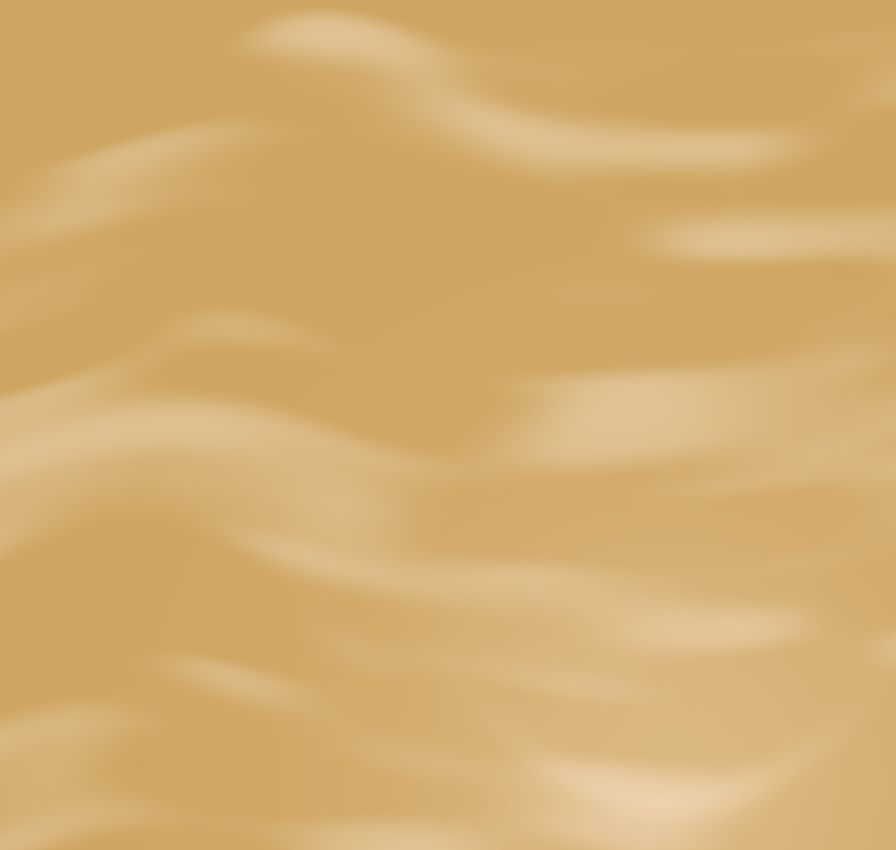
Reproduce this texture procedurally as a Shadertoy shader.

```glsl
#define SAND vec3(0.808, 0.651, 0.382)
#define SHEEN vec3(0.880, 0.758, 0.582)
#define GLOW vec3(0.925, 0.800, 0.655)
#define GRAIN vec2(4.4, 17.5)
#define WAVE_HEIGHT 0.040
#define SHEEN_START 0.44
#define SHEEN_FULL 0.94
#define GLOW_CENTER vec2(0.79, 0.08)
#define GLOW_FALLOFF 9.0
#define GLOW_STRENGTH 0.45

float hash(vec2 cell) {
    vec3 h = fract(vec3(cell.xyx) * 0.1031);
    h += dot(h, h.yzx + 33.33);
    return fract((h.x + h.y) * h.z);
}

float valueNoise(vec2 p) {
    vec2 cell = floor(p);
    vec2 f = fract(p);
    f = f * f * (3.0 - 2.0 * f);
    float low = mix(hash(cell), hash(cell + vec2(1.0, 0.0)), f.x);
    float high = mix(hash(cell + vec2(0.0, 1.0)), hash(cell + vec2(1.0, 1.0)), f.x);
    return mix(low, high, f.y);
}

// Long swells that bend the horizontal streaks
float swell(vec2 p) {
    float wave = sin(6.0 * p.x + 0.5 * sin(5.0 * p.y));
    wave += 0.25 * sin(11.0 * p.x - 4.0 * p.y + 1.3);
    return WAVE_HEIGHT * wave;
}

// Soft folds, flat where the noise stays low
float folds(vec2 p) {
    vec2 q = vec2(p.x, p.y - swell(p)) * GRAIN + vec2(17.0, 41.0);
    q.x += 0.3 * sin(0.7 * q.y);
    float n = 0.82 * valueNoise(q) + 0.18 * valueNoise(q * vec2(1.6, 1.5) + 9.0);
    return smoothstep(SHEEN_START, SHEEN_FULL, n);
}

// Bright curved ridge inside the glow
float ridge(vec2 p) {
    float dx = p.x - GLOW_CENTER.x;
    float dy = p.y - 0.055 - 2.2 * dx * dx;
    return exp(-dy * dy / 0.0006 - dx * dx / 0.03);
}

void mainImage(out vec4 fragColor, in vec2 fragCoord) {
    vec2 p = fragCoord / iResolution.y;
    vec2 toGlow = p - GLOW_CENTER;
    float glow = GLOW_STRENGTH * exp(-GLOW_FALLOFF * dot(toGlow, toGlow));

    vec3 color = mix(SAND, SHEEN, folds(p));
    color = mix(color, GLOW, glow);
    color += 0.06 * ridge(p) * vec3(0.7, 1.0, 1.6);
    fragColor = vec4(color, 1.0);
}
```
